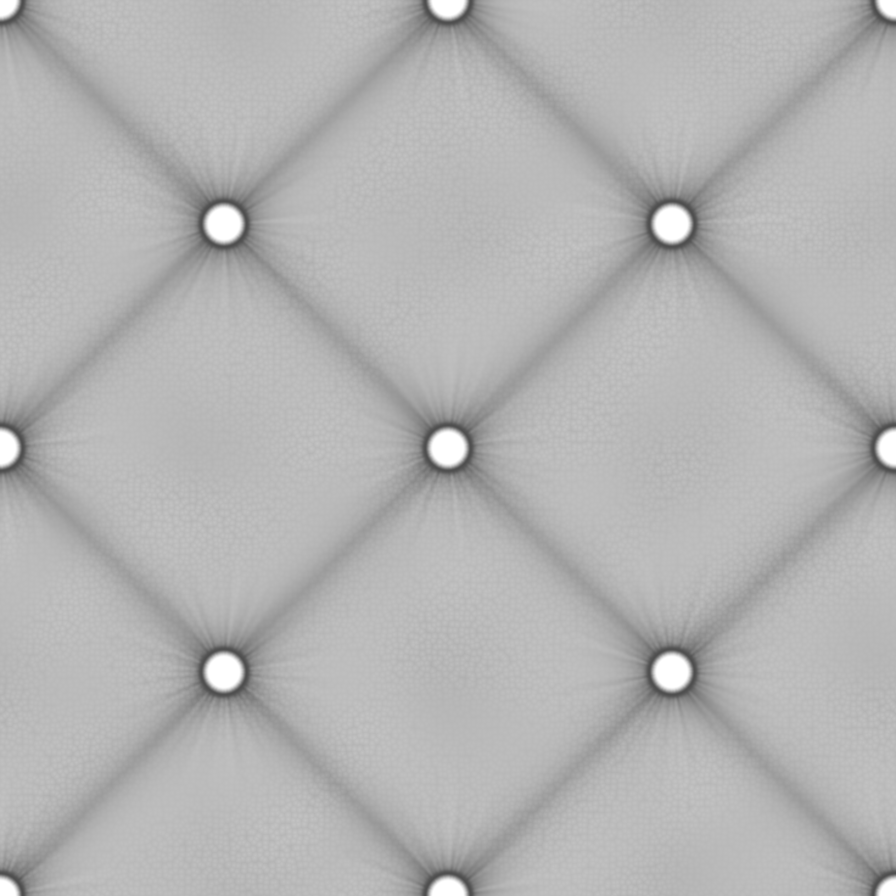
Give the GLSL for this pattern, as a three.js fragment shader.

```glsl
varying vec2 vUv;

const float TAU = 6.2831853;

vec2 hash2(vec2 p) {
  vec2 q = vec2(dot(p, vec2(127.1, 311.7)), dot(p, vec2(269.5, 183.3)));
  return fract(sin(q) * 43758.55);
}

// Distance to the nearest cell point, wrapping after "count" cells
float cellular(vec2 uv, float count) {
  vec2 cell = floor(uv * count);
  vec2 local = fract(uv * count);
  float nearest = 2.0;
  for (int y = -1; y <= 1; y++) {
    for (int x = -1; x <= 1; x++) {
      vec2 offset = vec2(float(x), float(y));
      vec2 point = offset + 0.15 + 0.7 * hash2(mod(cell + offset, count));
      nearest = min(nearest, length(point - local));
    }
  }
  return nearest;
}

// Broad wrapping patches, about -1 to 1
float patches(vec2 uv) {
  vec2 p = uv * TAU;
  float a = sin(3.0 * p.x + 2.0 * p.y + 1.7 * sin(4.0 * p.y + 0.6));
  float b = sin(5.0 * p.y - 4.0 * p.x + 1.4 * sin(3.0 * p.x + 2.1));
  return 0.5 * (a + b);
}

// Radial creases gathered at a button
float pleats(float angle, vec2 seed) {
  vec2 phase = seed * TAU;
  return 0.4 * sin(19.0 * angle + phase.x)
       + 0.35 * sin(31.0 * angle + phase.y + sin(3.0 * angle + phase.x))
       + 0.25 * sin(43.0 * angle + phase.x + phase.y);
}

void main() {
  // Diagonal lattice: buttons at whole coordinates, seams on the grid lines
  vec2 p = vUv * 2.0;
  vec2 diagonal = vec2(p.x + p.y, p.x - p.y);
  vec2 node = floor(diagonal + 0.5);
  vec2 button = vec2(node.x + node.y, node.x - node.y) * 0.5;
  vec2 fromButton = (p - button) * 0.5 + 1e-5;
  vec2 seed = hash2(mod(button, 2.0) + 3.7);
  float r = length(fromButton);

  // Padded pillow with a slightly flattened, darker middle
  float middle = length(fract(diagonal) - 0.5) * 0.3536;
  float shade = 0.742 - 0.028 * exp(-middle * middle / 0.007);
  shade += 0.006 * patches(vUv.yx);

  // Soft seams, deeper toward the buttons
  vec2 seam = abs(diagonal - node) * 0.3536;
  vec2 fold = exp(-(sqrt(seam * seam + 0.000016) - 0.004) / 0.018);
  shade -= (0.115 + 0.05 * exp(-r / 0.09)) * max(fold.x, fold.y);

  // Pleats and the hollow around each button
  float reach = exp(-r / 0.055) * (1.0 - smoothstep(0.09, 0.16, r));
  shade += 0.075 * reach * pleats(atan(fromButton.y, fromButton.x), seed);
  shade -= 0.18 * exp(-max(r - 0.028, 0.0) / 0.018);

  // Leather grain
  float grain = 0.45 - cellular(vUv, 160.0);
  shade += grain * (0.04 + 0.025 * patches(vUv));

  // Dark rim and white button
  float rim = (r - 0.0255) / 0.004;
  shade = mix(shade, 0.31, exp(-rim * rim));
  shade = mix(shade, 1.0, 1.0 - smoothstep(0.0165, 0.0255, r));

  gl_FragColor = vec4(vec3(shade), 1.0);
}
```
